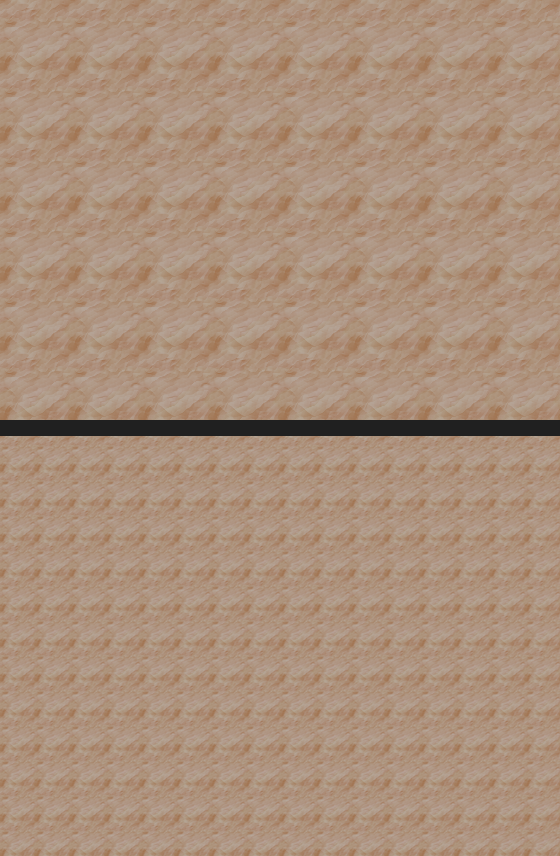
Top, the tile; bottom, the same tile 2 across and 2 down.
Reproduce this texture procedurally as a WebGL 2 fragment shader.

```glsl
#version 300 es
precision highp float;
uniform vec2 u_resolution;
out vec4 fragColor;

vec3 hash3(vec2 p) {
  vec3 h = vec3(dot(p, vec2(127.1, 311.7)), dot(p, vec2(269.5, 183.3)), dot(p, vec2(419.2, 371.9)));
  return fract(sin(h) * 4375.85);
}

// Shortest offset between two points of the wrapping tile
vec2 wrapped(vec2 d) {
  return d - floor(d + 0.5);
}

vec2 turned(vec2 d, float angle) {
  float c = cos(angle), s = sin(angle);
  return vec2(c * d.x + s * d.y, c * d.y - s * d.x);
}

// Flat paper facets: soft cellular noise, each cell tilted its own way
float facets(vec2 p, vec2 cells, float seed) {
  vec2 q = p * cells;
  vec2 base = floor(q);
  float tone = 0.0, total = 0.0;
  for (int j = -2; j <= 2; j++) {
    for (int i = -2; i <= 2; i++) {
      vec2 cell = base + vec2(i, j);
      vec3 r = hash3(mod(cell, cells) + seed);
      vec2 d = turned(q - cell - r.xy, mix(0.2, 1.1, fract(7.0 * r.z)));
      float weight = exp(-24.0 * length(d * vec2(0.75, 1.3)));
      tone += weight * (r.z - 0.5 + 0.75 * d.y + 0.6 * (r.x - 0.5) * d.x);
      total += weight;
    }
  }
  return tone / total;
}

// A bent fold: lit on its upper side, shaded below
float fold(vec2 p, vec2 center, float angle, float halfLength, float bend, float width) {
  vec2 d = turned(wrapped(p - center), angle);
  d.y -= bend * (d.x * d.x / halfLength - 0.3 * halfLength);
  float fade = 1.0 - smoothstep(0.35, 1.0, abs(d.x) / halfLength);
  float side = smoothstep(-0.008, 0.008, d.y);
  return fade * exp(-abs(d.y) / width) * mix(-1.0, 0.65, side);
}

// Soft oval patch of light or shade
float patchAt(vec2 p, vec2 center, float angle, vec2 size) {
  vec2 d = turned(wrapped(p - center), angle) / size;
  return exp(-dot(d, d));
}

float crumple(vec2 tile) {
  // Wavering of the folds
  vec2 w = 6.28318 * tile;
  vec2 p = tile + 0.009 * vec2(sin(2.0 * w.y + w.x), sin(3.0 * w.x - w.y) + 0.6 * sin(6.0 * w.x + 5.0 * w.y));

  float light = 0.61;
  light += 0.27 * facets(p, vec2(3.0, 4.0), 3.0);
  light += 0.34 * facets(p, vec2(6.0, 8.0), 17.0);
  light += 0.30 * facets(p, vec2(12.0, 15.0), 41.0);

  // Broad lit and shaded areas
  light += 0.24 * patchAt(p, vec2(0.47, 0.31), 0.35, vec2(0.24, 0.15));
  light += 0.20 * patchAt(p, vec2(0.32, 0.88), 0.45, vec2(0.26, 0.07));
  light += 0.10 * patchAt(p, vec2(0.75, 0.53), 0.1, vec2(0.24, 0.05));
  light += 0.14 * patchAt(p, vec2(0.40, 0.65), 0.35, vec2(0.24, 0.05));
  light -= 0.38 * patchAt(p, vec2(0.06, 0.07), 0.6, vec2(0.22, 0.12));
  light -= 0.20 * patchAt(p, vec2(0.76, 0.03), 0.7, vec2(0.18, 0.06));
  light -= 0.18 * patchAt(p, vec2(0.10, 0.77), 0.5, vec2(0.18, 0.06));

  // Main folds: the large facet's lower edges, the peak and the upper ridges
  light += 0.32 * fold(p, vec2(0.38, 0.13), -0.55, 0.19, 0.1, 0.05);
  light += 0.44 * fold(p, vec2(0.72, 0.20), 0.70, 0.28, 0.1, 0.06);
  light += 0.30 * fold(p, vec2(0.98, 0.11), 0.95, 0.19, -0.1, 0.05);
  light += 0.26 * fold(p, vec2(0.20, 0.14), -0.75, 0.13, 0.1, 0.04);
  light += 0.36 * fold(p, vec2(0.33, 0.60), 0.40, 0.28, -0.4, 0.045);
  light += 0.36 * fold(p, vec2(0.28, 0.82), 0.50, 0.28, -0.3, 0.045);
  light += 0.32 * fold(p, vec2(0.80, 0.88), 0.45, 0.22, -0.4, 0.04);
  light += 0.28 * fold(p, vec2(0.78, 0.66), 0.30, 0.18, -0.5, 0.04);
  light += 0.26 * fold(p, vec2(0.12, 0.42), -0.45, 0.16, -0.4, 0.04);

  // Small scattered folds, mostly rising to the right
  for (int i = 0; i < 36; i++) {
    vec3 a = hash3(vec2(i, 5.0));
    vec3 b = hash3(vec2(i, 23.0));
    float angle = 0.45 + 1.6 * (a.z - 0.5);
    light += (0.16 + 0.22 * b.z) * fold(p, a.xy, angle, 0.06 + 0.10 * b.x, 1.2 * (b.y - 0.5), 0.024);
  }

  // Curled nub: a dark arch over a small lit hollow
  vec2 d = wrapped(tile - vec2(0.945, 0.48)) * vec2(1.0, 1.5);
  float rim = exp(-pow((length(d) - 0.062) / 0.02, 2.0));
  light -= 0.50 * rim * smoothstep(-0.03, 0.04, d.y - 0.3 * d.x);
  light += 0.22 * exp(-dot(d, d) / 0.0016);

  // Faint fibre grain
  light += 0.035 * sin(17.0 * w.x + 9.0 * w.y + 2.0 * sin(4.0 * w.y)) * sin(13.0 * w.y - 7.0 * w.x);
  return light;
}

void main() {
  vec2 tile = fract(gl_FragCoord.xy / u_resolution * vec2(8.0, 6.0));
  float light = clamp(crumple(tile), -0.15, 1.05);
  vec3 shadeBrown = vec3(0.643, 0.48, 0.355);
  vec3 litPaper = vec3(0.703, 0.632, 0.57);
  vec3 color = mix(shadeBrown, litPaper, light);

  // Slight drift between warm and olive
  color += 0.015 * vec3(-0.4, 0.6, -1.0) * facets(tile, vec2(3.0, 4.0), 67.0);
  fragColor = vec4(color, 1.0);
}
```
